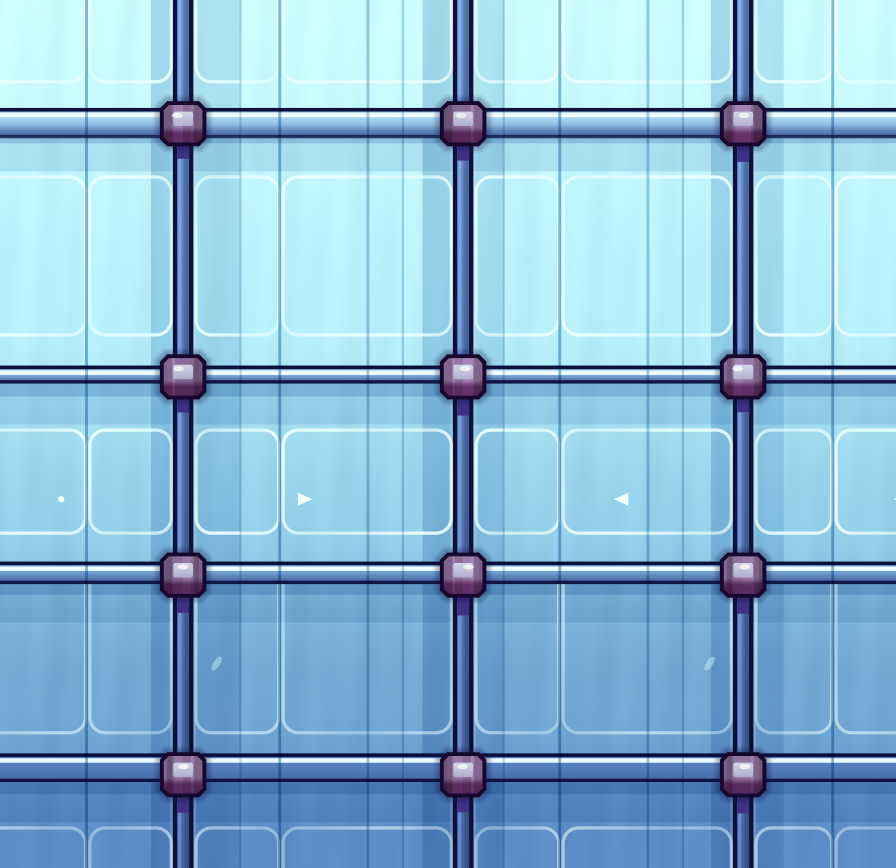
This pattern is drawn by a WebGL 1 fragment shader. Its source:

```glsl
precision highp float;

uniform vec2 u_resolution;

// One unit is one bay; the canvas is 3.2 bays wide.
float cover(float d) {
  return clamp(0.5 - d * u_resolution.x / 3.2, 0.0, 1.0);
}

float stroke(float d, float halfWidth) {
  return cover(abs(d) - halfWidth);
}

float hash(vec2 p) {
  return fract(sin(dot(p, vec2(41.3, 289.1))) * 4375.5);
}

float roundBox(vec2 p, vec2 lo, vec2 hi, float radius) {
  vec2 q = abs(p - 0.5 * (lo + hi)) - 0.5 * (hi - lo) + radius;
  return length(max(q, 0.0)) + min(max(q.x, q.y), 0.0) - radius;
}

float octagon(vec2 p, float size) {
  vec2 q = abs(p);
  return max(max(q.x, q.y * 1.03) - size, (q.x + q.y) * 0.707 - size * 1.17);
}

// Joint height, rail height, rail half thickness.
vec3 rowShape(float row) {
  if (row < 0.5) return vec3(0.442, 0.440, 0.048);
  if (row < 1.5) return vec3(1.346, 1.338, 0.026);
  if (row < 2.5) return vec3(2.054, 2.046, 0.034);
  return vec3(2.767, 2.742, 0.045);
}

vec3 skyTint(float y) {
  vec3 c = mix(vec3(0.80, 0.99, 1.0), vec3(0.72, 0.94, 0.985), smoothstep(0.0, 1.2, y));
  c = mix(c, vec3(0.59, 0.82, 0.92), smoothstep(1.1, 1.85, y));
  c = mix(c, vec3(0.45, 0.66, 0.83), smoothstep(1.8, 2.45, y));
  return mix(c, vec3(0.37, 0.55, 0.78), smoothstep(2.5, 3.0, y));
}

vec3 jointColor(vec2 n, float seed) {
  vec3 c = mix(vec3(0.58, 0.46, 0.64), vec3(0.36, 0.17, 0.38), smoothstep(0.1, 0.55, n.y));
  c *= 1.0 - 0.22 * smoothstep(0.5, 0.6, abs(n.x));
  c *= 0.9 + 0.25 * hash(vec2(floor(n.x * 2.5), seed * 9.0));
  float facet = cover(0.08 * roundBox(n, vec2(-0.5, -0.62), vec2(0.5, 0.12), 0.12));
  c = mix(c, mix(vec3(0.83, 0.85, 0.92), vec3(0.64, 0.62, 0.77), n.y + 0.5), facet * 0.9);
  float glint = length((n - vec2(seed * 0.6 - 0.3, -0.42)) * vec2(0.6, 1.2)) - 0.16;
  return mix(c, vec3(0.98), cover(0.08 * glint) * 0.8);
}

void main() {
  vec2 p = vec2(gl_FragCoord.x, u_resolution.y - gl_FragCoord.y) * 3.2 / u_resolution.x;
  float x = p.x - 0.654;
  float bay = floor(x);
  float u = x - bay;
  float post = fract(x + 0.5) - 0.5;
  float postId = floor(x + 0.5);
  vec3 ink = vec3(0.05, 0.06, 0.24);

  // Pane bounds
  float above = -0.45, below = 3.48, pane = 0.0;
  for (int i = 0; i < 4; i++) {
    float joint = rowShape(float(i)).x;
    if (p.y > joint) {
      above = joint;
      pane = float(i) + 1.0;
    } else {
      below = min(below, joint);
    }
  }

  // Glass with faint streaks and edge shading
  vec3 color = skyTint(p.y);
  color += 0.008 * (sin(p.x * 23.0 + sin(p.y * 5.0)) + sin(p.x * 51.0 + p.y * 3.0));
  float leftEnd = bay == 0.0 ? 0.205 : 0.145;
  float rightStart = 0.855 + 0.03 * abs(bay);
  float sides = 0.7 * cover(u - leftEnd) + cover(rightStart - u);
  color *= mix(vec3(1.0), vec3(0.79, 0.86, 0.92), sides);
  color *= 1.0 - vec3(0.13, 0.09, 0.05) * cover(p.y - above - 0.17);
  color *= 1.0 - vec3(0.20, 0.14, 0.08) * cover(p.y - above - 0.07);

  // Bright rounded pane outlines
  float split = bay < 0.0 ? 0.655 : (bay > 1.5 ? 0.32 : 0.345);
  float top = pane == 3.0 ? above - 0.3 : above + 0.19;
  float lo = u < split ? 0.046 : split + 0.012;
  float hi = u < split ? split - 0.004 : 0.958;
  float outline = roundBox(vec2(u, p.y), vec2(lo, top), vec2(hi, below - 0.15), 0.055);
  float shine = (pane > 2.5 ? 0.55 : 0.92) * (0.85 + 0.15 * sin(p.x * 9.0 + p.y * 7.0));
  color = mix(color, vec3(0.93, 1.0, 1.0), stroke(outline, 0.0058) * shine);

  // Small flecks on the lower panes
  float lean = bay == 0.0 ? 1.0 : -1.0;
  vec2 f = vec2((u - 0.5 + 0.065 * lean) * lean, p.y - 1.783);
  float chip = bay < 0.0 ? length(f) - 0.011 : max(abs(f.y) + f.x * 0.45 - 0.012, -f.x - 0.025);
  color = mix(color, vec3(0.95, 1.0, 1.0), cover(chip));
  vec2 g = vec2(u - 0.5 + 0.38 * lean, p.y - 2.37);
  g.x += g.y * 0.5;
  float drop = length(g * vec2(1.5, 0.8)) - 0.02;
  color = mix(color, vec3(0.70, 0.88, 0.95), cover(drop) * 0.6 * step(0.0, bay));

  // Horizontal rails
  for (int i = 0; i < 4; i++) {
    vec3 row = rowShape(float(i));
    float d = p.y - row.y;
    float v = d / row.z;
    vec3 rail = mix(skyTint(row.x) * vec3(0.82, 0.84, 0.94), vec3(0.29, 0.42, 0.66), smoothstep(-0.3, 1.0, v));
    rail = mix(rail, vec3(0.93, 0.98, 1.0), stroke(d + row.z - 0.019, 0.008));
    color = mix(color, rail, cover(abs(d) - row.z));
    color = mix(color, ink, stroke(d + row.z, 0.0065));
    color = mix(color, ink, stroke(d - row.z, 0.0060) * (i == 0 ? 0.75 : 0.95));
  }

  // Thin seams running over glass and rails
  float seam = stroke(u - split, 0.0052);
  if (bay == 0.0 || bay == 1.0) {
    seam += 0.75 * stroke(u - 0.66, 0.005) + 0.6 * stroke(u - 0.785, 0.004);
    seam += 0.5 * stroke(u - leftEnd, 0.004);
  }
  color = mix(color, color * vec3(0.50, 0.68, 0.79), min(seam, 1.0) * 0.85);

  // Vertical posts
  color = mix(color, color * 0.7 + 0.27, stroke(abs(post) - 0.042, 0.004) * 0.7);
  vec3 metal = mix(vec3(0.40, 0.56, 0.80), vec3(0.28, 0.40, 0.66), p.y / 3.1);
  metal *= 1.0 - 0.22 * smoothstep(-0.004, 0.012, post);
  metal += 0.12 * stroke(post + 0.012, 0.006);
  color = mix(color, metal, cover(abs(post) - 0.03));
  color = mix(color, ink, stroke(abs(post) - 0.029, 0.0075));

  // Faceted joints with a violet collar beneath
  for (int i = 0; i < 4; i++) {
    vec2 j = vec2(post, p.y - rowShape(float(i)).x);
    float seed = hash(vec2(postId, float(i)));
    float collar = max(abs(j.x) - 0.021, abs(j.y - 0.1) - 0.025 - 0.02 * seed);
    color = mix(color, vec3(0.25, 0.19, 0.52), cover(collar));
    float body = octagon(j, 0.083);
    color = mix(color, ink, 0.3 * (1.0 - smoothstep(0.0, 0.03, body)));
    color = mix(color, vec3(0.09, 0.03, 0.19), cover(body));
    color = mix(color, jointColor(j / 0.07, seed), cover(body + 0.014));
  }

  gl_FragColor = vec4(clamp(color, 0.0, 1.0), 1.0);
}
```
